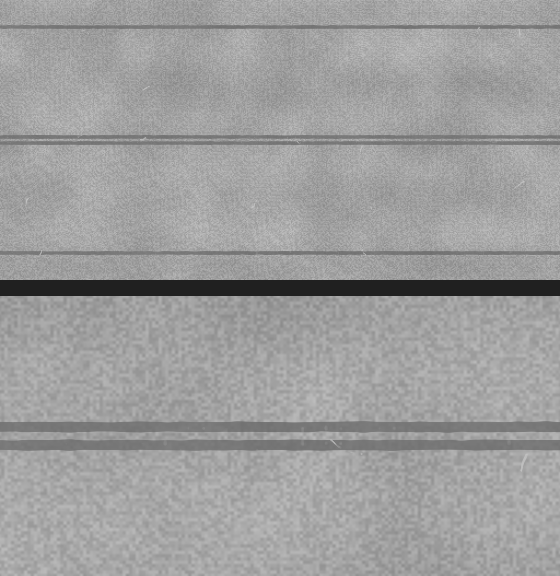
Top, the full canvas; bottom, a detail of the centre.
This texture is drawn by a WebGL 2 fragment shader. Its source:

```glsl
#version 300 es
// Worn grey asphalt, two mirrored lanes with thin edge stripes and a double centre stripe.
precision highp float;

#define BASE_GREY 0.643
#define STRIPE_GREY 0.468
#define SCRATCH_GREY 0.8
#define CENTRE_OFFSET 0.0108
#define EDGE_OFFSET 0.4036
#define STRIPE_HALF_WIDTH 0.0061
#define GRAIN_CELLS 256.0
#define GRAIN_AMOUNT 0.128
#define BLOTCH_AMOUNT 0.13
#define TRACK_AMOUNT 0.012
#define SCRATCH_CELL 0.2
#define SCRATCH_CHANCE 0.3

uniform vec2 u_resolution;
out vec4 outColor;

float hash(vec2 p) {
  return fract(sin(dot(p, vec2(127.1, 311.7))) * 43758.5453);
}

float noise(vec2 p) {
  vec2 i = floor(p), f = fract(p);
  f = f * f * (3.0 - 2.0 * f);
  float low = mix(hash(i), hash(i + vec2(1.0, 0.0)), f.x);
  float high = mix(hash(i + vec2(0.0, 1.0)), hash(i + 1.0), f.x);
  return mix(low, high, f.y);
}

float fbm(vec2 p) {
  float sum = 0.0, weight = 0.5;
  for (int i = 0; i < 4; i++) {
    sum += weight * noise(p);
    p = p * 2.03 + 17.3;
    weight *= 0.5;
  }
  return sum / 0.9375;
}

float segmentDistance(vec2 p, vec2 halfAxis) {
  float t = clamp(dot(p, halfAxis) / dot(halfAxis, halfAxis), -1.0, 1.0);
  return length(p - halfAxis * t);
}

// One short, broken scratch in some cells of a coarse grid.
float scratches(vec2 p, float pixel) {
  vec2 cell = floor(p / SCRATCH_CELL);
  vec2 jitter = vec2(hash(cell + 3.1), hash(cell + 8.7));
  vec2 centre = (cell + 0.25 + 0.5 * jitter) * SCRATCH_CELL;
  float angle = 6.2832 * hash(cell + 21.4);
  float halfLength = mix(0.006, 0.02, hash(cell + 33.9));
  vec2 bend = 0.008 * (vec2(noise(p * 70.0), noise(p * 70.0 + 40.0)) - 0.5);
  float d = segmentDistance(p - centre + bend, halfLength * vec2(cos(angle), sin(angle)));
  float broken = smoothstep(0.3, 0.6, noise(p * 130.0));
  float present = step(hash(cell + 55.2), SCRATCH_CHANCE);
  return present * broken * (1.0 - smoothstep(0.0006, 0.0006 + pixel, d));
}

void main() {
  float pixel = 1.0 / u_resolution.y;
  vec2 p = gl_FragCoord.xy * pixel;
  float fromCentre = abs(p.y - 0.5);

  // Asphalt: cloudy blotches, soft wheel tracks and fine smooth grain.
  float grain = noise(p * GRAIN_CELLS + 0.5) - 0.5;
  float grey = BASE_GREY + BLOTCH_AMOUNT * (fbm(p * 6.0) - 0.5);
  grey += TRACK_AMOUNT * cos(6.2832 * (fromCentre - 0.085) / 0.235);
  grey += GRAIN_AMOUNT * grain;

  // Stripes: mirrored pairs with slightly ragged edges and small chips.
  float stripeDistance = min(abs(fromCentre - CENTRE_OFFSET), abs(fromCentre - EDGE_OFFSET));
  float ragged = 0.0018 * (noise(p * vec2(60.0, 90.0)) - 0.5);
  float stripe = 1.0 - smoothstep(-0.5 * pixel, 0.5 * pixel, stripeDistance + ragged - STRIPE_HALF_WIDTH);
  float chips = smoothstep(0.86, 0.97, noise(p * 110.0 + 9.0));
  float paint = STRIPE_GREY + 0.06 * (fbm(p * 9.0 + 5.0) - 0.5) + 0.03 * grain;
  grey = mix(grey, paint, stripe * (1.0 - 0.3 * chips));

  // Light scratches over everything.
  grey = mix(grey, SCRATCH_GREY, 0.65 * scratches(p, pixel));
  outColor = vec4(vec3(grey), 1.0);
}
```
